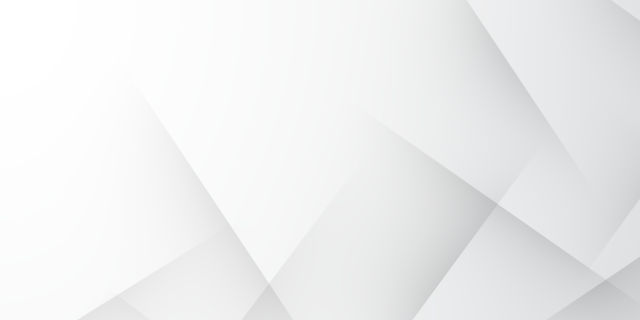
Write a Shadertoy shader that draws this background.

```glsl
// Pale layered paper: a white to cool grey radial wash, crossed by slanted folds.
// Each fold is a crisp line with a soft one-sided shadow that fades along its
// length; the shadows multiply where the sheets overlap.

const vec2  CANVAS       = vec2(2.0, 1.0);       // canvas units: width, height
const vec3  PAPER_LIGHT  = vec3(1.0);
const vec3  PAPER_DARK   = vec3(0.868, 0.873, 0.880);
const vec2  LIGHT_CENTER = vec2(0.0, 1.0);
const vec2  LIGHT_SCALE  = vec2(1.0, 0.8);       // stretches the glow downwards
const float LIGHT_RADIUS = 2.15;
const float LIGHT_POWER  = 1.9;
const float EDGE_SOFT    = 0.75;                 // edge half width, in pixels

// Paper brightness left by a fold from a to b, shaded on the right of its direction.
// fade: share of the length over which the shadow appears and vanishes.
float fold(vec2 p, vec2 a, vec2 b, float strength, float width, vec2 fade) {
    vec2 axis = b - a;
    float len = length(axis);
    vec2 dir = axis / len;
    float along = dot(p - a, dir) / len;
    float depth = dot(p - a, vec2(dir.y, -dir.x));

    float soft = EDGE_SOFT / iResolution.y;
    float edge = smoothstep(-soft, soft, depth);
    float falloff = exp(-max(depth, 0.0) / width);
    float ends = smoothstep(0.0, fade.x, along) * smoothstep(0.0, fade.y, 1.0 - along);
    return 1.0 - strength * edge * falloff * ends;
}

// Folds in the left half
float leftFolds(vec2 p) {
    float tone = 1.0;
    tone *= fold(p, vec2(0.350, 0.850), vec2(1.050, -0.200), 0.095, 0.120, vec2(0.55, 0.35));
    tone *= fold(p, vec2(0.080, -0.100), vec2(0.800, 0.348), 0.085, 0.130, vec2(0.10, 0.75));
    tone *= fold(p, vec2(0.310, 0.120), vec2(0.600, -0.098), 0.035, 0.080, vec2(0.40, 0.30));
    tone *= fold(p, vec2(0.604, -0.200), vec2(1.200, 0.590), 0.065, 0.170, vec2(0.10, 0.75));
    return tone;
}

// Folds that cross near the centre
float centerFolds(vec2 p) {
    float tone = 1.0;
    tone *= fold(p, vec2(1.060, 0.709), vec2(2.100, -0.019), 0.125, 0.120, vec2(0.50, 0.40));
    tone *= fold(p, vec2(1.735, 0.606), vec2(1.142, -0.200), 0.130, 0.130, vec2(0.60, 0.40));
    return tone;
}

// Folds along the right side
float rightFolds(vec2 p) {
    float tone = 1.0;
    tone *= fold(p, vec2(1.325, 1.200), vec2(1.895, 0.345), 0.125, 0.120, vec2(0.45, 0.55));
    tone *= fold(p, vec2(1.629, 1.200), vec2(2.329, 0.700), 0.095, 0.120, vec2(0.60, 0.20));
    tone *= fold(p, vec2(2.146, 0.580), vec2(1.775, 0.070), 0.085, 0.120, vec2(0.20, 0.70));
    tone *= fold(p, vec2(1.558, -0.100), vec2(2.300, 0.400), 0.120, 0.150, vec2(0.45, 0.20));
    return tone;
}

void mainImage(out vec4 fragColor, in vec2 fragCoord) {
    vec2 p = fragCoord / iResolution.xy * CANVAS;

    // Base wash, brightest in the upper left corner
    float reach = length((p - LIGHT_CENTER) * LIGHT_SCALE) / LIGHT_RADIUS;
    vec3 color = mix(PAPER_LIGHT, PAPER_DARK, pow(min(reach, 1.0), LIGHT_POWER));

    // Overlapping fold shadows
    color *= leftFolds(p) * centerFolds(p) * rightFolds(p);

    fragColor = vec4(color, 1.0);
}
```
